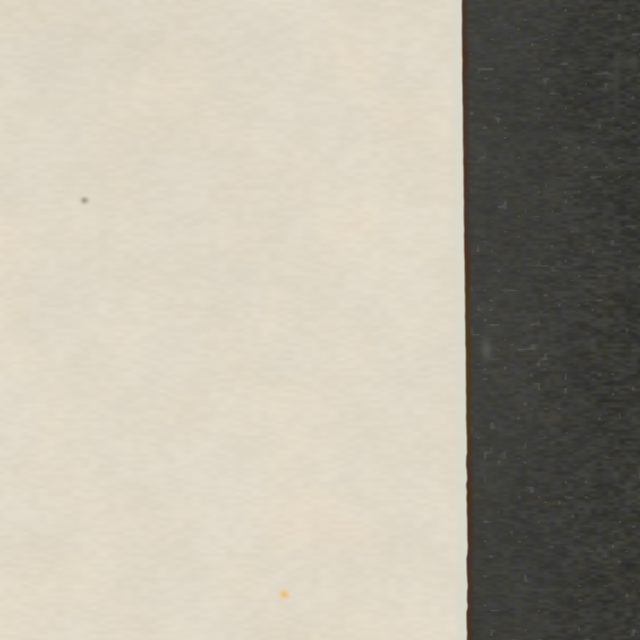
Write a WebGL 1 fragment shader that draws this texture.

```glsl
precision highp float;
uniform vec2 u_resolution;

const vec3 PAPER = vec3(0.882, 0.849, 0.782);
const vec3 CLOTH_NEAR = vec3(0.248, 0.248, 0.232);
const vec3 CLOTH_FAR = vec3(0.222, 0.222, 0.205);
const vec3 HALO = vec3(0.845, 0.850, 0.795);
const vec3 RIM_RED = vec3(0.29, 0.185, 0.125);
const vec3 RIM_OCHRE = vec3(0.29, 0.225, 0.11);
const vec3 GREY_SPECK = vec3(0.60, 0.56, 0.52);
const vec3 ORANGE_SPECK = vec3(0.93, 0.74, 0.46);
const vec3 SMUDGE = vec3(0.35, 0.36, 0.34);
const float EDGE_TOP = 0.7215;
const float EDGE_SHIFT = 0.0085;
const float EDGE_SOFTNESS = 0.0022;
const float EDGE_ROUGHNESS = 0.0022;
const float PAPER_MOTTLE = 0.030;
const float PAPER_GRAIN = 0.022;
const float CLOTH_GRAIN = 0.085;

float hash(vec2 p) {
  vec3 q = fract(p.xyx * 0.1031);
  q += dot(q, q.yzx + 33.33);
  return fract((q.x + q.y) * q.z);
}

float noise(vec2 p) {
  vec2 cell = floor(p);
  vec2 f = fract(p);
  f = f * f * (3.0 - 2.0 * f);
  float low = mix(hash(cell), hash(cell + vec2(1.0, 0.0)), f.x);
  float high = mix(hash(cell + vec2(0.0, 1.0)), hash(cell + 1.0), f.x);
  return mix(low, high, f.y);
}

float fbm(vec2 p) {
  float sum = 0.0;
  float weight = 0.5;
  for (int i = 0; i < 4; i++) {
    sum += weight * noise(p);
    p = p * 2.03 + 17.3;
    weight *= 0.5;
  }
  return sum / 0.9375;
}

// Soft elliptical spot
float spot(vec2 p, vec2 centre, vec2 radius) {
  vec2 d = (p - centre) / radius;
  return exp(-dot(d, d));
}

vec3 paperColour(vec2 p) {
  float mottle = fbm(p * 14.0 + 3.0) - 0.5;
  float fibre = noise(p * vec2(75.0, 180.0) + 40.0) - 0.5;
  float tint = fbm(p * 11.0 + 70.0) - 0.5;
  vec3 colour = PAPER + PAPER_MOTTLE * mottle + PAPER_GRAIN * fibre;
  colour += tint * vec3(0.022, 0.0, -0.026);
  colour -= 0.012 * spot(p, vec2(0.12, 0.95), vec2(0.35, 0.25));
  colour = mix(colour, GREY_SPECK, 0.85 * spot(p, vec2(0.132, 0.687), vec2(0.0055, 0.005)));
  colour = mix(colour, ORANGE_SPECK, 0.9 * spot(p, vec2(0.444, 0.071), vec2(0.007, 0.006)));
  return colour;
}

vec3 clothColour(vec2 p) {
  float depth = smoothstep(0.73, 1.0, p.x);
  float weave = noise(p * vec2(110.0, 230.0) + 9.0) - 0.5;
  float thread = noise(vec2(p.x * 60.0 + p.y * 25.0, p.y * 150.0) + 90.0) - 0.5;
  float cloud = fbm(p * 12.0 + 25.0) - 0.5;
  float strength = CLOTH_GRAIN * mix(0.55, 1.1, depth);
  vec3 colour = mix(CLOTH_NEAR, CLOTH_FAR, depth);
  colour += strength * (0.65 * weave + 0.45 * thread) + 0.035 * cloud;
  colour += (noise(p * 95.0 + 60.0) - 0.5) * vec3(0.012, 0.004, -0.022);

  // Scattered pale lint
  float lint = smoothstep(0.86, 0.98, noise(p * vec2(95.0, 130.0) + 130.0));
  colour += 0.06 * lint;
  return mix(colour, SMUDGE, 0.75 * spot(p, vec2(0.760, 0.454), vec2(0.008, 0.017)));
}

void main() {
  vec2 p = gl_FragCoord.xy / u_resolution;

  // Slightly leaning edge, rougher towards the bottom
  float rough = mix(1.0, 0.3, smoothstep(0.25, 0.4, p.y));
  float edge = EDGE_TOP + EDGE_SHIFT * (1.0 - smoothstep(0.1, 1.1, p.y));
  edge += EDGE_ROUGHNESS * rough * (noise(vec2(p.y * 95.0, 5.0)) - 0.5);
  float d = p.x - edge;
  float softness = max(EDGE_SOFTNESS, 0.75 / u_resolution.x);

  // Cool fringe on the paper side
  float halo = smoothstep(-0.021, -0.010, d);
  vec3 paper = mix(paperColour(p), HALO, 0.75 * halo);

  // Warm rim on the cloth side
  float ochre = smoothstep(0.60, 0.50, p.y) * smoothstep(0.27, 0.35, p.y);
  vec3 rimColour = mix(RIM_RED, RIM_OCHRE, ochre);
  float rim = smoothstep(0.013, 0.004, d);
  rim *= 0.55 + 0.4 * noise(vec2(p.y * 22.0, 31.0));
  vec3 cloth = mix(clothColour(p), rimColour, rim);

  vec3 colour = mix(paper, cloth, smoothstep(-softness, softness, d));
  gl_FragColor = vec4(clamp(colour, 0.0, 1.0), 1.0);
}
```
